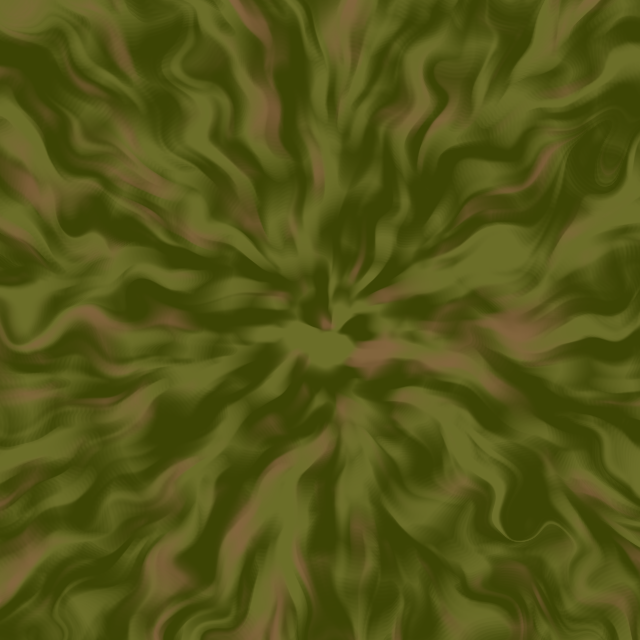
Reproduce this texture procedurally as a Shadertoy shader.

```glsl
// Olive camouflage paint smeared outward from the middle in soft, curling radial strokes

#define CENTER vec2(0.02, -0.03)
#define GREEN_SCALE 18.0
#define BROWN_SCALE 17.0
#define BEND_SCALE 8.0
#define BEND_AMOUNT 2.0
#define SMEAR_LENGTH 0.21
#define SMEAR_FADE 2.2
#define CALM_RADIUS 0.18
#define STEPS 28
#define DARK_GREEN vec3(0.235, 0.265, 0.015)
#define LIGHT_OLIVE vec3(0.420, 0.430, 0.158)
#define DUSTY_BROWN vec3(0.540, 0.385, 0.265)

// Integer hash: lattice point to a gradient with components in -1..1
vec2 hashGradient(vec2 cell) {
    uvec2 v = uvec2(ivec2(cell) + 4096);
    v = v * 1664525u + 1013904223u;
    v.x += v.y * 1664525u;
    v.y += v.x * 1664525u;
    v ^= v >> 16u;
    v.x += v.y * 1664525u;
    v.y += v.x * 1664525u;
    v ^= v >> 16u;
    return vec2(v & 65535u) / 32767.5 - 1.0;
}

// Gradient noise, centred on zero
float noise(vec2 p) {
    vec2 cell = floor(p), f = p - cell;
    vec2 u = f * f * f * (f * (f * 6.0 - 15.0) + 10.0);
    vec2 e = vec2(1.0, 0.0);
    float a = dot(hashGradient(cell), f);
    float b = dot(hashGradient(cell + e.xy), f - e.xy);
    float c = dot(hashGradient(cell + e.yx), f - e.yx);
    float d = dot(hashGradient(cell + e.xx), f - e.xx);
    return 1.2 * mix(mix(a, b, u.x), mix(c, d, u.x), u.y);
}

float twoOctaves(vec2 p) {
    return noise(p) + 0.45 * noise(p * 2.1 + 37.3);
}

// Paint before smearing: x = light olive coverage, y = brown coverage
vec2 paint(vec2 p) {
    float green = twoOctaves(p * GREEN_SCALE + 11.7) + 0.3 * noise(p * 6.0 + 5.2);
    float brown = twoOctaves(p * BROWN_SCALE + 93.1) + 0.35 * noise(p * 5.0 + 23.4);
    return vec2(smoothstep(-0.06, 0.08, green), smoothstep(0.15, 0.32, brown));
}

// Radial direction bent by noise, fading to nothing at the centre
vec2 flow(vec2 p) {
    vec2 outward = p / sqrt(dot(p, p) + CALM_RADIUS * CALM_RADIUS);
    float angle = BEND_AMOUNT * noise(p * BEND_SCALE + 61.9);
    float c = cos(angle), s = sin(angle);
    return mat2(c, s, -s, c) * outward;
}

void mainImage(out vec4 fragColor, in vec2 fragCoord) {
    vec2 p = (fragCoord - 0.5 * iResolution.xy) / min(iResolution.x, iResolution.y);
    p -= CENTER;

    // Start a little further out so strokes keep their width near the centre
    p += 0.3 * SMEAR_LENGTH * flow(p);

    // Walk inward along the flow, gathering paint with fading weight
    vec2 coverage = vec2(0.0);
    float total = 0.0;
    for (int i = 0; i < STEPS; i++) {
        float weight = exp(-SMEAR_FADE * float(i) / float(STEPS));
        coverage += weight * paint(p);
        total += weight;
        p -= flow(p) * SMEAR_LENGTH / float(STEPS);
    }
    coverage /= total;

    // Restore contrast and blend the three paints
    float olive = smoothstep(0.2, 0.84, coverage.x);
    float brown = 0.75 * smoothstep(0.08, 0.8, coverage.y);
    vec3 color = mix(DARK_GREEN, LIGHT_OLIVE, olive);
    color = mix(color, DUSTY_BROWN, brown);
    fragColor = vec4(color, 1.0);
}
```
